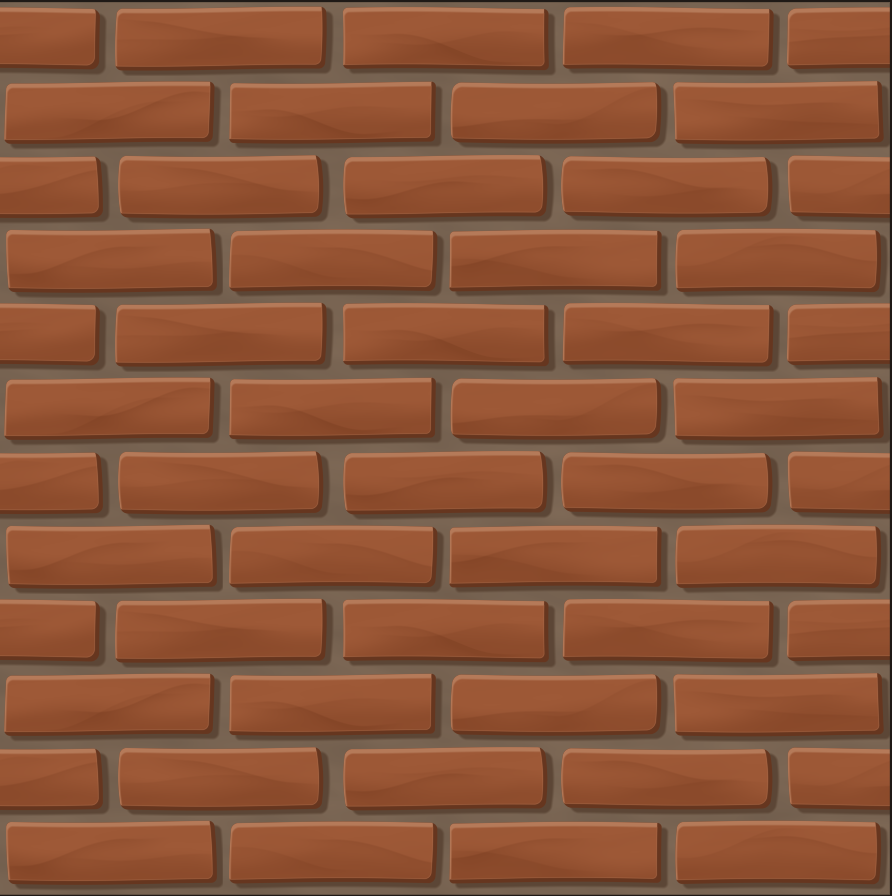
Reproduce this texture procedurally as a WebGL 1 fragment shader.

```glsl
precision highp float;

uniform vec2 u_resolution;

const float ROWS = 12.0;
const float COLUMNS = 4.0;
const float ROW_HEIGHT = 0.0826;   // share of canvas height
const float TOP_MARGIN = 0.0018;
const float BRICK_PITCH = 3.01;    // brick spacing in row heights

const vec3 MORTAR = vec3(0.47, 0.39, 0.32);
const vec3 SHADOW = vec3(0.36, 0.275, 0.21);
const vec3 SIDE = vec3(0.40, 0.21, 0.12);
const vec3 RIM = vec3(0.71, 0.48, 0.35);
const vec3 FACE = vec3(0.615, 0.345, 0.212);
const vec3 FACE_DARK = vec3(0.535, 0.283, 0.162);
const vec3 OUTLINE = vec3(0.12, 0.10, 0.085);

float hash(vec2 cell, float seed) {
  return fract(sin(dot(cell, vec2(127.1, 311.7)) + seed * 74.7) * 4375.85);
}

float spread(vec2 cell, float seed, float low, float high) {
  return mix(low, high, hash(cell, seed));
}

float fill(float dist, float blur) {
  return 1.0 - smoothstep(-blur, blur, dist);
}

float roundedBox(vec2 p, vec2 halfSize, float radius) {
  vec2 q = abs(p) - halfSize + radius;
  return length(max(q, 0.0)) + min(max(q.x, q.y), 0.0) - radius;
}

float layeredSines(vec2 p) {
  float sum = 0.0;
  float weight = 0.5;
  for (int i = 0; i < 3; i++) {
    sum += weight * sin(p.x + 1.3 * sin(p.y)) * cos(p.y - 0.7 * p.x);
    p = p * 1.9 + vec2(2.3, 4.1);
    weight *= 0.5;
  }
  return sum;
}

// Bent edges and a slight lean, different for each brick
vec2 warp(vec2 p, vec2 id) {
  float bend = sin(p.x * 1.5 + 6.28 * hash(id, 1.0));
  float lean = spread(id, 2.0, -0.05, 0.05);
  float bow = spread(id, 3.0, -0.03, 0.18);
  return p + vec2(lean * p.y + bow * p.y * p.y * p.x, 0.014 * bend);
}

// Darkness below one curved ridge, fading away from its edge
float ridge(vec2 p, vec2 id, float seed) {
  float center = spread(id, seed, -0.7, 0.7);
  float rise = spread(id, seed + 1.0, -0.38, 0.5);
  float level = spread(id, seed + 2.0, -0.12, 0.14);
  float climb = smoothstep(-0.7, 0.7, p.x - center) - 0.5;
  float wave = 0.025 * sin(p.x * 3.5 + 6.28 * hash(id, seed + 3.0));
  float depth = level + rise * climb + wave - p.y;
  float ends = 1.0 - smoothstep(0.5, 1.35, abs(p.x - center));
  return smoothstep(-0.012, 0.018, depth) * exp(-max(depth, 0.0) * 7.0) * ends;
}

vec3 faceColor(vec2 p, vec2 id) {
  float tilt = spread(id, 10.0, -0.08, 0.13);
  float slope = 0.06 * sin(p.x * 2.0 + 6.28 * hash(id, 11.0));
  float dark = 0.75 * (1.0 - smoothstep(-0.3, 0.08, p.y - tilt * p.x - slope));
  dark += 0.55 * ridge(p, id, 12.0) + 0.3 * ridge(p, id, 17.0);
  dark += 0.12 * layeredSines(vec2(p.x * 1.6, p.y * 6.0) + 9.0 * hash(id, 22.0));
  return mix(FACE, FACE_DARK, clamp(dark, -0.15, 1.15));
}

vec3 mortarColor(vec2 p) {
  float mottling = layeredSines(p * vec2(1.7, 4.0));
  return MORTAR * (1.0 + 0.07 * mottling);
}

vec3 drawBrick(vec3 color, vec2 p, vec2 id, float blur) {
  vec2 halfSize = vec2(spread(id, 4.0, 1.37, 1.43), spread(id, 5.0, 0.40, 0.42));
  float radius = spread(id, 6.0, 0.05, 0.12);
  vec2 q = warp(p + vec2(spread(id, 7.0, 0.0, 0.035), 0.0), id);

  float body = roundedBox(q, halfSize, radius);
  float shade = roundedBox(q - vec2(0.085, -0.065), halfSize, radius);
  float lit = max(body, roundedBox(q - vec2(-0.06, 0.055), halfSize, radius));
  float face = max(lit, roundedBox(q - vec2(0.02, -0.06), halfSize, radius));

  color = mix(color, SHADOW, fill(shade, blur + 0.015));
  color = mix(color, SIDE, fill(body, blur));
  color = mix(color, RIM, fill(lit, blur));
  return mix(color, faceColor(q, id), fill(face, blur + 0.008));
}

void main() {
  vec2 uv = gl_FragCoord.xy / u_resolution;
  float blur = 0.7 / (ROW_HEIGHT * u_resolution.y);

  // Alternate rows move by half a brick; variation repeats every four rows
  float down = (1.0 - uv.y - TOP_MARGIN) / ROW_HEIGHT;
  float row = clamp(floor(down), 0.0, ROWS - 1.0);
  float along = uv.x * COLUMNS + 0.5 * (1.0 - mod(row, 2.0));
  vec2 id = vec2(mod(floor(along), COLUMNS), mod(row, 4.0));
  vec2 local = vec2((fract(along) - 0.5) * BRICK_PITCH, row + 0.5 - down);

  vec3 color = mortarColor(vec2(uv.x * COLUMNS * BRICK_PITCH, down));
  color = drawBrick(color, local, id, blur);

  // Thin dark border on the top, right and bottom
  float border = min(min(1.0 - uv.y, 1.0 - uv.x), uv.y + 0.001);
  color = mix(color, OUTLINE, fill(border - 0.0024, 0.7 / u_resolution.y));
  gl_FragColor = vec4(color, 1.0);
}
```
